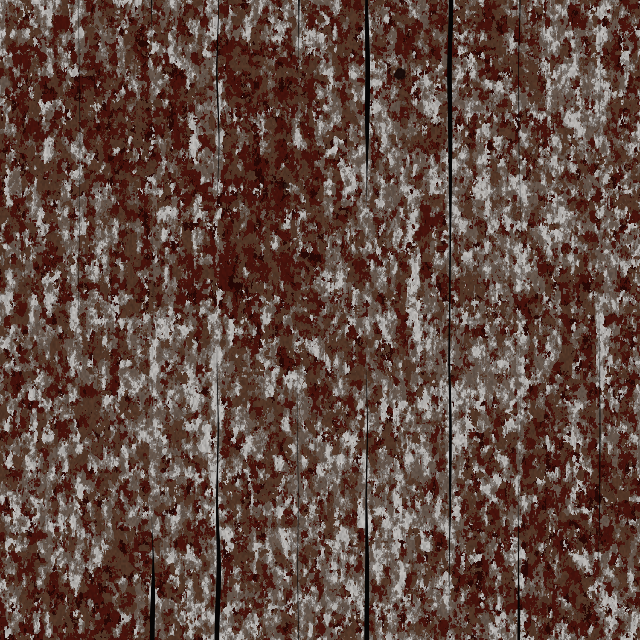
A Shadertoy shader for this texture:

```glsl
// Weathered vertical planks with flaking dark red paint over grey bare wood.

// Colours
const vec3 DEEP_RED   = vec3(0.15, 0.03, 0.02);
const vec3 PAINT_RED  = vec3(0.27, 0.07, 0.045);
const vec3 BROWN      = vec3(0.32, 0.21, 0.15);
const vec3 GREY_BROWN = vec3(0.39, 0.33, 0.29);
const vec3 GREY       = vec3(0.50, 0.47, 0.45);
const vec3 PALE       = vec3(0.70, 0.69, 0.68);
const vec3 GAP        = vec3(0.02, 0.015, 0.015);

// Sizes, as frequencies or fractions of the canvas height
const float BOARDS       = 8.6;
const float SEAM_JITTER  = 0.12;
const vec2  FLAKE_FREQ   = vec2(78.0, 54.0);
const vec2  PAINT_FREQ   = vec2(84.0, 62.0);
const vec2  GRAIN_FREQ   = vec2(105.0, 60.0);
const vec2  STREAK_FREQ  = vec2(80.0, 14.0);
const vec2  CLOUD_FREQ   = vec2(9.0, 5.0);
const float CRACK_WIDTH  = 0.0030;
const float LINE_WIDTH   = 0.0005;
const float KNOT_RADIUS  = 0.011;
const int   KNOTS        = 2;

// Cut levels, in standard deviations of the noise fields
const float BARE_LEVEL = 0.16;
const float GREY_LEVEL = -0.12;
const float PALE_LEVEL = 0.85;
const float RED_LEVEL  = -0.05;
const float DEEP_LEVEL = 0.95;
const float SOFTNESS   = 0.14;

float hash(vec2 p) {
    return fract(sin(dot(p, vec2(127.1, 311.7))) * 43758.5453);
}

float noise(vec2 p) {
    vec2 i = floor(p), f = fract(p);
    f = f * f * (3.0 - 2.0 * f);
    return mix(mix(hash(i), hash(i + vec2(1, 0)), f.x),
               mix(hash(i + vec2(0, 1)), hash(i + vec2(1, 1)), f.x), f.y);
}

// Rough fractal noise with mean 0 and a deviation of about 1
float field(vec2 p) {
    float sum = 0.0, total = 0.0, weight = 1.0;
    for (int i = 0; i < 4; i++) {
        sum += weight * noise(p);
        total += weight;
        weight *= 0.72;
        p = p * 2.0 + 17.3;
    }
    return (sum / total - 0.5) * 8.7;
}

float above(float level, float value) {
    return smoothstep(level - SOFTNESS, level + SOFTNESS, value);
}

void mainImage(out vec4 fragColor, in vec2 fragCoord) {
    vec2 uv = fragCoord / iResolution.y;

    // Nearest seam, slightly wandering, and the board beside it
    float seam = floor(uv.x * BOARDS + 0.5);
    float shift = (hash(vec2(seam, 3.0)) - 0.5) * 2.0 * SEAM_JITTER;
    float wander = (noise(vec2(seam * 7.0, uv.y * 9.0)) - 0.5) * 0.004;
    float offset = uv.x - (seam + shift) / BOARDS - wander;
    float board = seam - step(offset, 0.0);
    float seamDist = abs(offset);

    // Noise layers; each board gets its own tone
    float cloud = (noise(uv * CLOUD_FREQ + 5.0) - 0.5) * 4.0;
    float tone = hash(vec2(board, 11.0)) - 0.5;
    float streak = field(uv * STREAK_FREQ + 31.0);
    float grain = field(uv * GRAIN_FREQ + 71.0);
    float paint = field(uv * PAINT_FREQ + 113.0);
    float worn = 0.78 * field(uv * FLAKE_FREQ) + 0.38 * streak
               + 0.28 * cloud + 0.7 * tone;

    // Paint wears off along some board edges
    float edgeWear = smoothstep(0.009, 0.002, seamDist)
                   * noise(vec2(seam * 5.0 + 2.0, uv.y * 6.0));
    worn += 1.3 * edgeWear;

    // Remaining paint: red patches over brown
    vec3 red = mix(PAINT_RED, DEEP_RED, above(DEEP_LEVEL, grain));
    vec3 coat = mix(BROWN, red, above(RED_LEVEL, paint - 0.2 * cloud));

    // Bare wood: three greys, palest where most worn
    float bleach = grain + 0.6 * (worn - 0.8) + 0.25 * streak;
    vec3 wood = mix(GREY_BROWN, GREY, above(GREY_LEVEL, bleach));
    wood = mix(wood, PALE, above(PALE_LEVEL, bleach));

    vec3 color = mix(coat, wood, above(BARE_LEVEL, worn));
    color *= 0.88 + 0.24 * noise(uv * vec2(420.0, 260.0));

    // Seams: faint broken lines that open into black cracks
    float opening = noise(vec2(seam * 13.0, uv.y * 3.5 + seam));
    float width = LINE_WIDTH + CRACK_WIDTH * smoothstep(0.5, 0.95, opening);
    float gap = smoothstep(width + 0.001, width - 0.0005, seamDist);
    color = mix(color, GAP, gap * smoothstep(0.2, 0.55, opening));

    // A few ragged knots
    for (int i = 0; i < KNOTS; i++) {
        float k = float(i);
        vec2 center = vec2(hash(vec2(k, 21.0)), hash(vec2(k, 47.0)));
        float ragged = length((uv - center) * vec2(1.0, 1.15)) + 0.0025 * grain;
        float hole = smoothstep(KNOT_RADIUS, KNOT_RADIUS * 0.6, ragged);
        color = mix(color, mix(GAP, DEEP_RED, 0.4), hole * (0.9 - 0.3 * k));
    }

    fragColor = vec4(color, 1.0);
}
```
